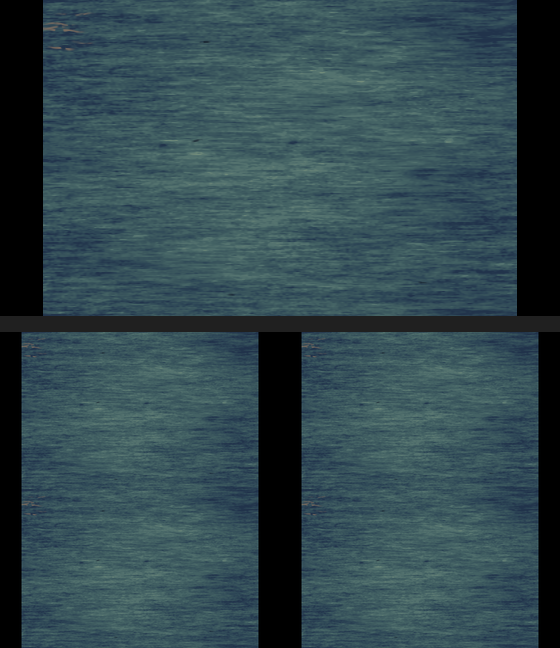
Top: one tile. Bottom: repeated 2 by 2.
A WebGL 2 fragment shader for this texture:

```glsl
#version 300 es
precision highp float;
// Weathered blue-green painted board with fine horizontal grain between black side bands.

uniform vec2 u_resolution;
out vec4 fragColor;

const float TAU = 6.28318;

float hash(vec2 p) {
    vec3 q = fract(p.xyx * vec3(0.1031, 0.1030, 0.0973));
    q += dot(q, q.yzx + 33.33);
    return fract((q.x + q.y) * q.z);
}

// One row of smooth noise, shifted at random and wrapping after `count` cells.
float rowNoise(float x, float row, float count, float seed) {
    x += hash(vec2(row, seed + 7.0)) * count;
    float cell = floor(x);
    float a = hash(vec2(mod(cell, count), row + seed * 31.0));
    float b = hash(vec2(mod(cell + 1.0, count), row + seed * 31.0));
    return mix(a, b, smoothstep(0.0, 1.0, x - cell));
}

// Wrapping noise centred on zero; more rows than columns gives long fibres.
float fibres(vec2 uv, vec2 cells, float seed) {
    vec2 p = uv * cells;
    float row = floor(p.y);
    float lower = rowNoise(p.x, mod(row, cells.y), cells.x, seed);
    float upper = rowNoise(p.x, mod(row + 1.0, cells.y), cells.x, seed);
    return mix(lower, upper, smoothstep(0.0, 1.0, p.y - row)) - 0.5;
}

vec3 paintColor(float t) {
    vec3 c = mix(vec3(0.13, 0.20, 0.295), vec3(0.18, 0.28, 0.34), smoothstep(-0.1, 0.28, t));
    c = mix(c, vec3(0.225, 0.335, 0.363), smoothstep(0.2, 0.5, t));
    c = mix(c, vec3(0.265, 0.385, 0.392), smoothstep(0.45, 0.72, t));
    c = mix(c, vec3(0.33, 0.45, 0.435), smoothstep(0.68, 1.0, t));
    return mix(c, vec3(0.45, 0.55, 0.48), smoothstep(1.0, 1.45, t));
}

void main() {
    vec2 uv = gl_FragCoord.xy / u_resolution;
    vec2 pixel = 1.0 / u_resolution;
    vec2 grainUv = uv + vec2(0.0, 0.0015 * sin(TAU * 2.0 * uv.x) + 0.0008 * sin(TAU * 5.0 * uv.x));

    // Broad light: bright middle, bluer and darker borders
    float tone = 0.5 - 0.19 * (cos(TAU * uv.x) + 0.17) - 0.10 * cos(TAU * uv.y);
    tone += 0.035 * sin(TAU * (uv.x + 2.0 * uv.y) + 1.0);

    // Worn patches and drawn-out bands
    float wear = fibres(grainUv, vec2(5.0, 9.0), 1.0);
    tone += 0.24 * wear;
    tone += 0.28 * fibres(grainUv, vec2(7.0, 31.0), 2.0);

    // Fine fibres and speckle
    float rough = 0.8 + 0.8 * fibres(uv, vec2(6.0, 6.0), 3.0);
    float strands = fibres(grainUv, vec2(15.0, 87.0), 4.0);
    float threads = fibres(grainUv, vec2(34.0, 211.0), 5.0);
    tone += 0.36 * strands + 0.46 * threads;
    tone += 0.34 * rough * fibres(uv, vec2(190.0, 233.0), 6.0);
    tone += 0.24 * rough * fibres(uv, vec2(83.0, 173.0), 7.0);

    // Pale dashes where the paint is rubbed through
    float dashes = fibres(grainUv, vec2(47.0, 157.0), 8.0);
    tone += 0.36 * smoothstep(0.27, 0.46, dashes) * smoothstep(-0.3, 0.3, wear + strands);
    tone -= 0.25 * smoothstep(0.29, 0.46, -dashes);
    vec3 color = paintColor(tone);

    // Scattered chips: bare wood near the upper left, a few dark nicks elsewhere
    for (int i = 0; i < 12; i++) {
        float id = float(i);
        vec2 random = vec2(hash(vec2(id, 3.7)), hash(vec2(id, 9.2)));
        bool bare = i < 8;
        vec2 center = bare ? vec2(0.08 + 0.10 * random.x, 0.80 + 0.16 * random.y)
                           : vec2(0.15 + 0.70 * random.x, random.y);
        vec2 d = uv - center;
        d.y -= round(d.y);
        d.y += 0.003 * sin(TAU * 17.0 * uv.x + id) + 0.004 * threads;
        float reach = bare ? 0.012 + 0.03 * random.y : 0.012;
        float taper = 1.0 - smoothstep(0.3 * reach, reach, abs(d.x));
        float chip = taper * (1.0 - smoothstep(0.001, 0.002 + pixel.y, abs(d.y)));
        chip *= smoothstep(-0.35, 0.1, fibres(uv, vec2(120.0, 60.0), 9.0));
        vec3 chipColor = bare ? vec3(0.50, 0.43, 0.37) : vec3(0.09, 0.13, 0.18);
        color = mix(color, chipColor, 0.8 * chip);
    }

    // Black bands beyond the straight sides of the board
    float inside = 0.4232 - abs(uv.x - 0.5);
    color *= smoothstep(-0.5 * pixel.x, 0.5 * pixel.x, inside);
    fragColor = vec4(color, 1.0);
}
```
